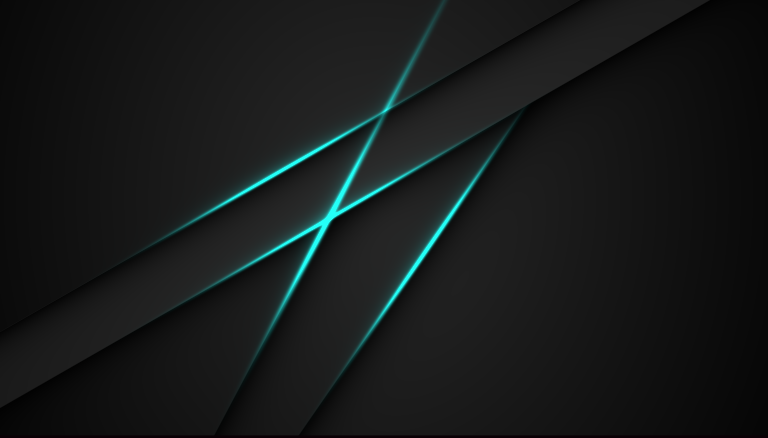
Give the GLSL for this background, as a Shadertoy shader.

```glsl
// Dark layered panels with diagonal edges, soft shadows and cyan light streaks.

// Coordinates relative to a line: x runs along it, y is the signed distance (positive on its left).
vec2 lineSpace(vec2 p, vec2 start, vec2 end) {
    vec2 dir = normalize(end - start);
    vec2 q = p - start;
    return vec2(dot(q, dir), dir.x * q.y - dir.y * q.x);
}

// Coverage of the side left of an edge, smoothed over about one pixel.
float leftSide(float dist) {
    float blur = 0.8 / iResolution.y;
    return smoothstep(-blur, blur, dist);
}

// Darkening that falls off to the right of an edge.
float shadow(float dist) {
    return 1.0 - 0.88 * exp(min(dist, 0.0) / 0.032) * (1.0 - leftSide(dist));
}

// Bright core with a halo on the left side, fading away from a peak along the line.
float streak(vec2 line, float peak, float spread, float width) {
    float along = (line.x - peak) / spread;
    float core = exp(-pow(line.y / width, 2.0));
    float halo = 0.42 * exp(-max(line.y, 0.0) / 0.013) * leftSide(line.y);
    return exp(-along * along) * (1.25 * core + halo);
}

void mainImage(out vec4 fragColor, in vec2 fragCoord) {
    vec2 p = fragCoord / iResolution.y;
    p.x += 0.5 * (1.7534 - iResolution.x / iResolution.y);

    // Edges of the band and of the two steep panels
    vec2 upper = lineSpace(p, vec2(0.0, 0.242), vec2(1.324, 1.0));
    vec2 lower = lineSpace(p, vec2(0.0, 0.0685), vec2(1.621, 1.0));
    vec2 steep = lineSpace(p, vec2(0.486, 0.0), vec2(1.016, 1.0));
    vec2 right = lineSpace(p, vec2(0.678, 0.0), vec2(1.192, 0.744));

    float abovePanel = leftSide(upper.y);
    float aboveBand = leftSide(lower.y);
    float belowBand = 1.0 - aboveBand;

    // Surfaces lit from the centre
    float radius = length((p - vec2(0.85, 0.55)) * vec2(0.95, 0.8));
    float panelTone = max(0.165 - 0.15 * radius, 0.02);
    float bandTone = (0.175 - 0.08 * radius) * shadow(upper.y);
    float floorTone = panelTone * shadow(lower.y) * shadow(steep.y) * shadow(right.y);
    float tone = mix(floorTone, mix(bandTone, panelTone, abovePanel), aboveBand);
    vec3 color = vec3(tone);

    // Light along the edges
    float glow = streak(upper, 0.75, 0.22, 0.0042);
    glow += streak(lower, 0.873, 0.24, 0.0042);
    glow += streak(steep, 0.56, 0.23, 0.0062) * (1.0 - abovePanel);
    glow += streak(right, 0.52, 0.22, 0.0050) * belowBand;

    // Faint continuation of the steep streak over the upper panel
    float tail = 0.45 * exp(-max(steep.x - 0.86, 0.0) * 6.0);
    glow += tail * streak(vec2(0.0, steep.y), 0.0, 1.0, 0.007) * abovePanel;

    vec3 cyan = vec3(0.14, 1.0, 0.97);
    color = mix(color, cyan, clamp(glow, 0.0, 1.0));

    // Thin dark strip along the bottom
    color = mix(vec3(0.04, 0.0, 0.02), color, smoothstep(0.004, 0.008, p.y));
    fragColor = vec4(color, 1.0);
}
```
